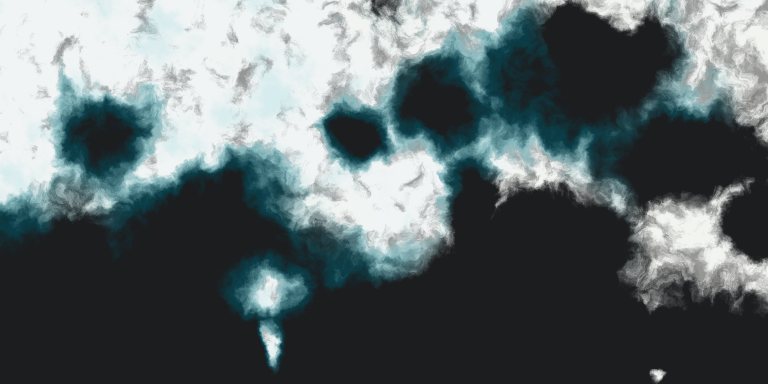
Give the GLSL for this texture, as a WebGL 1 fragment shader.

```glsl
precision highp float;
// Torn, sunlit clouds with teal shadows over a near-black sky.
// A sloping cloud bank is hollowed by broad soft ellipses, roughened by
// warped gradient noise, then coloured by teal and neutral density ramps.
uniform vec2 u_resolution;

vec2 gradientAt(vec2 cell) {
  float h = fract(sin(dot(cell, vec2(127.1, 311.7))) * 43758.5);
  return vec2(cos(h * 6.2832), sin(h * 6.2832));
}

float gradientNoise(vec2 p) {
  vec2 i = floor(p), f = fract(p);
  vec2 u = f * f * f * (f * (f * 6.0 - 15.0) + 10.0);
  float a = dot(gradientAt(i), f);
  float b = dot(gradientAt(i + vec2(1, 0)), f - vec2(1, 0));
  float c = dot(gradientAt(i + vec2(0, 1)), f - vec2(0, 1));
  float d = dot(gradientAt(i + 1.0), f - 1.0);
  return mix(mix(a, b, u.x), mix(c, d, u.x), u.y);
}

float fbm(vec2 p) {
  float sum = 0.0, amplitude = 0.5;
  for (int i = 0; i < 6; i++) {
    sum += amplitude * gradientNoise(p);
    p = mat2(1.62, 1.22, -1.22, 1.62) * p + 7.3;
    amplitude *= 0.58;
  }
  return sum;
}

// Soft ellipse: 1 at its centre, fading out past its radii
float puff(vec2 p, vec2 centre, vec2 radii) {
  vec2 d = (p - centre) / radii;
  return exp(-dot(d, d));
}

// Broad layout: bright bank, dark hollows, falling plume and a low wisp
float cloudBank(vec2 p) {
  float bank = clamp(5.0 * (p.y - 0.47 + 0.15 * p.x), -0.9, 0.5);
  float hollow = puff(p, vec2(0.26, 0.65), vec2(0.15, 0.12));
  hollow = max(hollow, puff(p, vec2(0.60, 0.46), vec2(0.22, 0.14)));
  hollow = max(hollow, puff(p, vec2(0.93, 0.67), vec2(0.09, 0.10)));
  hollow = max(hollow, puff(p, vec2(1.15, 0.72), vec2(0.17, 0.12)));
  hollow = max(hollow, puff(p, vec2(1.50, 0.79), vec2(0.31, 0.18)));
  hollow = max(hollow, puff(p, vec2(1.76, 0.61), vec2(0.25, 0.13)));
  hollow = max(hollow, puff(p, vec2(1.45, 0.37), vec2(0.22, 0.12)));
  hollow = max(hollow, puff(p, vec2(1.23, 0.50), vec2(0.07, 0.15)));
  hollow = max(hollow, puff(p, vec2(1.99, 0.43), vec2(0.11, 0.11)));
  hollow = max(hollow, 0.42 * puff(p, vec2(1.02, 0.98), vec2(0.14, 0.09)));
  float plume = puff(p, vec2(0.69, 0.25), vec2(0.12, 0.08));
  plume = max(plume, puff(p, vec2(0.72, 0.10), vec2(0.035, 0.12)));
  plume = max(plume, puff(p, vec2(1.70, 0.02), vec2(0.05, 0.05)));
  return max(bank - 1.15 * hollow, 1.2 * plume - 0.85);
}

// Ink through deep and pale teal to white
vec3 tealRamp(float t, vec3 ink, vec3 white) {
  vec3 c = mix(ink, vec3(0.04, 0.24, 0.28), smoothstep(0.0, 0.42, t));
  c = mix(c, vec3(0.26, 0.46, 0.49), smoothstep(0.38, 0.64, t));
  c = mix(c, vec3(0.55, 0.74, 0.76), smoothstep(0.58, 0.82, t));
  return mix(c, white, smoothstep(0.76, 1.0, t));
}

void main() {
  vec2 p = gl_FragCoord.xy / u_resolution.y;
  vec2 warp = vec2(fbm(p * 5.0 + 3.1), fbm(p * 5.0 + 19.7));
  vec2 q = p + 0.09 * warp;
  float billows = fbm(q * 5.5 + 11.0);
  float wisps = fbm(q * 20.0 + 57.0);

  // Teal gathers high and left, and softens the edges it colours
  float teal = gradientNoise(p * 2.6 + 5.0) + 0.2 - 0.4 * p.x + 0.6 * p.y;
  teal = smoothstep(-0.15, 0.2, teal);
  float rays = gradientNoise(vec2(p.x * 24.0 + p.y * 2.0, p.y * 1.5));
  float density = cloudBank(q) + 0.55 * billows + 0.24 * wisps + 0.16 * teal * rays;
  float light = clamp((density + 0.48 * teal) / mix(0.30, 0.72, teal), 0.0, 1.0);

  // Sunlit tops with fine grey folds and faint cyan veils
  vec3 ink = vec3(0.108, 0.114, 0.122);
  float folds = fbm(q * 12.0 + 31.0) + 0.5 * wisps + 0.5 * density - 0.12 * p.x;
  vec3 white = mix(vec3(0.58, 0.59, 0.59), vec3(0.94, 0.955, 0.955), smoothstep(-0.36, 0.12, folds));
  float veil = smoothstep(0.0, 0.3, fbm(p * 5.0 + 47.0)) * teal;
  white = mix(white, vec3(0.70, 0.88, 0.90), 0.4 * veil);

  vec3 neutral = mix(ink, white * vec3(1.01, 1.0, 0.985), smoothstep(0.0, 1.0, light));
  vec3 colour = mix(neutral, tealRamp(light, ink, white), teal);
  gl_FragColor = vec4(colour, 1.0);
}
```
